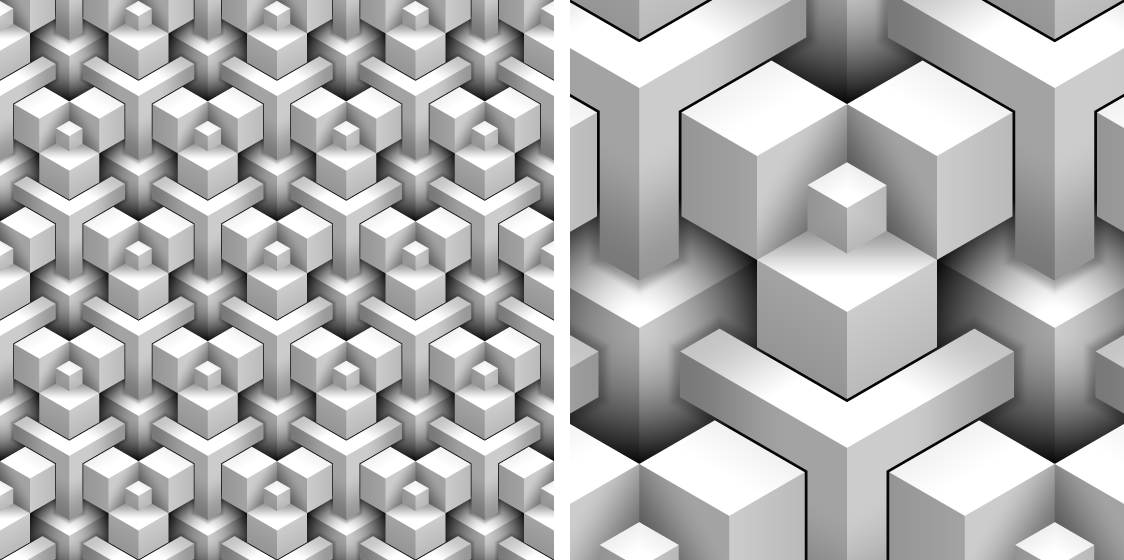
Left, the full canvas; right, a detail of the centre.
A Shadertoy shader for this pattern:

```glsl
// Isometric grey pattern of cube clusters, three-armed beams and shaded recesses on a hexagonal lattice.

const float CUBE = 0.25;    // cube edge, in lattice periods
const float RADIUS = 0.46;  // cluster centre to outer corner
const float REACH = 0.464;  // beam length
const float BEAM = 0.11;    // beam thickness and small cube edge

// Screen directions of the three cube edges: down, upper left, upper right.
vec2 axis(int i) {
    float angle = -1.5708 - float(i) * 2.0944;
    return vec2(cos(angle), sin(angle));
}

// Coordinates along the cube edges; the zero component is the face normal.
vec3 isoCoords(vec2 p) {
    vec3 d = vec3(dot(p, axis(0)), dot(p, axis(1)), dot(p, axis(2)));
    return (d - min(d.x, min(d.y, d.z))) / 1.5;
}

float maxOf(vec3 v) {
    return max(v.x, max(v.y, v.z));
}

// Offset from the nearest point of the hexagonal lattice.
vec2 nearestSite(vec2 p) {
    vec2 size = vec2(1.0, sqrt(3.0));
    vec2 a = mod(p, size) - 0.5 * size;
    vec2 b = mod(p + 0.5 * size, size) - 0.5 * size;
    return dot(a, a) < dot(b, b) ? a : b;
}

// Light on the top, right and left faces.
float faceTone(vec3 c) {
    return c.x <= 0.0 ? 1.04 : c.y <= 0.0 ? 0.8 : 0.64;
}

float pattern(vec2 p) {
    vec2 siteStep = vec2(0.0, inversesqrt(3.0));

    // Beams: three arms around one corner
    vec3 beam = isoCoords(nearestSite(p + siteStep));
    float along = maxOf(beam);
    float across = beam.x + beam.y + beam.z - along;
    float beamEdge = max(along - REACH, across - BEAM);
    if (beamEdge < 0.0)
        return faceTone(beam) * mix(1.0, 0.74, smoothstep(0.15, REACH, along));

    // Small cube in the middle of a cluster
    vec2 q = nearestSite(p);
    vec3 stud = isoCoords(q);
    if (maxOf(stud) < BEAM)
        return faceTone(stud) * (1.0 - 0.1 * maxOf(stud) / BEAM);

    // Cluster: three cubes facing a shared inner corner
    for (int i = 0; i < 3; i++) {
        vec3 c = isoCoords(q - CUBE * axis(i));
        vec3 extent = vec3(CUBE);
        extent[i] = RADIUS - CUBE;
        if (all(lessThan(c, extent))) {
            float fromCorner = 1.0 - dot(c, vec3(0.5)) / CUBE;
            float shade = c[i] <= 0.0
                ? mix(0.5, 1.0, smoothstep(0.05, 0.8, fromCorner))
                : 1.0 - 0.09 * c[i] / extent[i];
            return faceTone(c) * shade;
        }
    }

    // Recessed cube, sinking into shadow away from its corner
    vec2 r = nearestSite(p - siteStep);
    float depth = min(length(r) / 0.327, 1.0);
    float contact = mix(0.75, 1.0, smoothstep(0.0, 0.04, beamEdge));
    return faceTone(isoCoords(r)) * (1.0 - 0.97 * pow(depth, 1.7)) * contact;
}

void mainImage(out vec4 fragColor, in vec2 fragCoord) {
    // Average a 4 by 4 grid of samples for smooth edges
    float tone = 0.0;
    for (int i = 0; i < 16; i++) {
        vec2 jitter = (vec2(i % 4, i / 4) + 0.5) / 4.0 - 0.5;
        vec2 p = (fragCoord + jitter) * 4.0 / iResolution.x;
        tone += min(pattern(p - vec2(2.0, 2.195)), 1.0);
    }
    fragColor = vec4(vec3(tone / 16.0), 1.0);
}
```
